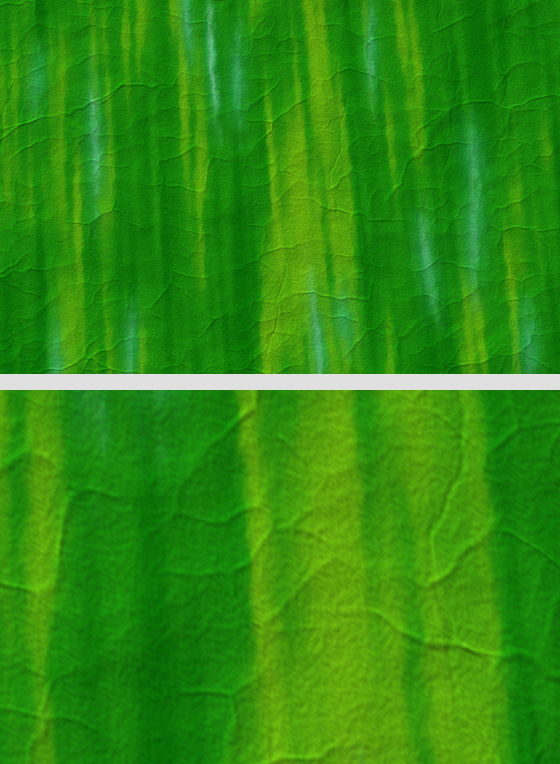
Top: the whole. Bottom: its middle third, enlarged.
Reproduce this texture procedurally as a Shadertoy shader.

```glsl
// Crumpled handmade paper dyed in vertical streaks of green, lime and pale teal.

vec2 hash2(vec2 p) {
    vec2 k = vec2(dot(p, vec2(127.1, 311.7)), dot(p, vec2(269.5, 183.3)));
    return fract(sin(k) * 43758.545);
}

// Cellular noise: distances to the nearest and second nearest points
vec2 cellular(vec2 p) {
    vec2 cell = floor(p), f = fract(p), nearest = vec2(8.0);
    for (int j = -1; j <= 1; j++)
    for (int i = -1; i <= 1; i++) {
        vec2 g = vec2(i, j);
        float d = length(g + hash2(cell + g) - f);
        if (d < nearest.x) nearest = vec2(d, nearest.x);
        else nearest.y = min(nearest.y, d);
    }
    return nearest;
}

// Layered sines across x, each fading in and out along y
float dyeStreaks(vec2 p) {
    float sum = 0.0, amp = 0.38, freq = 8.0;
    for (int i = 0; i < 7; i++) {
        float k = float(i);
        float fade = 0.55 + 0.75 * sin(p.y * (2.6 + 0.9 * k) + p.x * freq * 0.37 + k * k * 1.9);
        sum += amp * fade * sin(freq * p.x + 2.3 * k * k + 0.7 * sin(2.1 * p.y + k));
        amp *= 0.88;
        freq *= 1.63;
    }
    return sum;
}

// Undyed wisps: x = teal halo, y = pale core
vec2 paleWisps(vec2 p, float ragged) {
    vec2 wisp = vec2(0.0);
    for (int i = 0; i < 14; i++) {
        float k = float(i);
        vec2 r = hash2(vec2(k, 4.7)), s = hash2(vec2(k, 9.2));
        float center = 0.108 * (k + r.x) + 0.007 * sin(p.y * 8.0 + k * 2.0);
        float along = abs(p.y - r.y) / mix(0.14, 0.36, s.x);
        float across = (p.x - center) / mix(0.014, 0.026, s.y);
        float body = 1.0 - smoothstep(0.1, 1.0, along + 0.35 * ragged);
        float patches = 0.75 + 0.25 * sin(p.y * 31.0 + 3.0 * sin(p.y * 13.0 + k));
        wisp.x = max(wisp.x, body * exp(-0.5 * across * across));
        wisp.y = max(wisp.y, body * patches * s.x * exp(-4.0 * across * across));
    }
    return wisp;
}

// Crease lines along cell borders
float crease(vec2 cell, float width) {
    return 1.0 - smoothstep(0.0, width, cell.y - cell.x);
}

// Paper relief: broken creases, long upright folds and fine grain
float paperHeight(vec2 p) {
    vec2 warp = p + 0.020 * sin(p.yx * vec2(13.0, 11.0) + 1.3)
                  + 0.007 * sin(p.yx * vec2(47.0, 39.0) + 2.0 * sin(p * 23.0))
                  + 0.002 * sin(p.yx * vec2(131.0, 117.0) + 2.0 * sin(p * 71.0));
    vec2 big = cellular(warp * vec2(2.8, 4.2) + 3.0);
    vec2 small = cellular(warp * vec2(7.0, 10.0) + 17.0);
    vec2 fine = cellular(warp * vec2(15.0, 21.0) + 41.0);

    // Patches decide where each kind of crease shows
    float patchA = sin(p.x * 6.0 + 2.0 * sin(p.y * 5.0) + 0.6);
    float patchB = sin(p.x * 14.0 + 4.0) * sin(p.y * 17.0 + 3.0 * p.x);
    float h = 0.7 * big.x + 0.5 * small.x + 0.22 * fine.x;
    h += 0.17 * smoothstep(0.0, 1.0, patchA + 0.6 * patchB) * crease(big, 0.04);
    h += 0.14 * smoothstep(-0.1, 0.7, patchB - 0.2 * patchA) * crease(small, 0.08);
    h += 0.09 * smoothstep(0.0, 0.8, -patchB) * crease(fine, 0.14);

    for (int i = 0; i < 6; i++) {
        float k = float(i);
        vec2 r = hash2(vec2(k, 31.0));
        float foldX = 0.25 * (k + r.x) - 0.05 * r.y * p.y + 0.004 * sin(p.y * 17.0 + k);
        float fade = smoothstep(-0.2, 1.0, sin(p.y * 4.0 + r.y * 6.3));
        h -= 0.11 * fade * (1.0 - smoothstep(0.0, 0.005, abs(warp.x - foldX)));
    }
    vec2 grain = p + 0.003 * sin(p.yx * 190.0);
    return h + 0.09 * cellular(grain * 120.0).x + 0.085 * cellular(grain * 215.0 + 7.0).x;
}

void mainImage(out vec4 fragColor, in vec2 fragCoord) {
    vec2 p = fragCoord / iResolution.y;

    // Streaks lean rightwards going down, with feathered sides
    vec2 q = p;
    q.x += 0.07 * p.y * smoothstep(0.3, 1.0, p.x);
    float feather = cellular(p * vec2(60.0, 22.0)).x;
    q.x += 0.003 * sin(p.y * 9.0 + p.x * 20.0) + 0.010 * (feather - 0.5);

    // Dye from dark green through leaf green to lime, limest near the middle
    float blot = cellular(q * vec2(9.0, 3.5) + 5.0).x + 0.5 * cellular(q * vec2(24.0, 9.0)).x;
    float dye = dyeStreaks(q) + 0.24 * cos((p.x - 0.72) * 4.2) + 0.45 * (0.68 - blot);
    float tone = 0.5 + 0.5 * tanh(1.4 * dye - 0.14);
    vec3 color = mix(vec3(0.03, 0.42, 0.02), vec3(0.10, 0.52, 0.04), smoothstep(-0.05, 0.5, tone));
    color = mix(color, vec3(0.42, 0.67, 0.05), smoothstep(0.46, 1.05, tone));

    // Teal wisps with whitish cores
    vec2 wisp = paleWisps(q, feather);
    color = mix(color, vec3(0.15, 0.60, 0.28), 0.88 * wisp.x);
    color = mix(color, vec3(0.52, 0.76, 0.64), 0.85 * wisp.y);

    // Relief lit from the upper left
    vec2 toLight = vec2(-0.0014, 0.0022);
    float shade = paperHeight(p - toLight) - paperHeight(p + toLight);
    color *= 1.0 + clamp(1.2 * shade, -0.32, 0.4);

    fragColor = vec4(clamp(color, 0.0, 1.0), 1.0);
}
```
